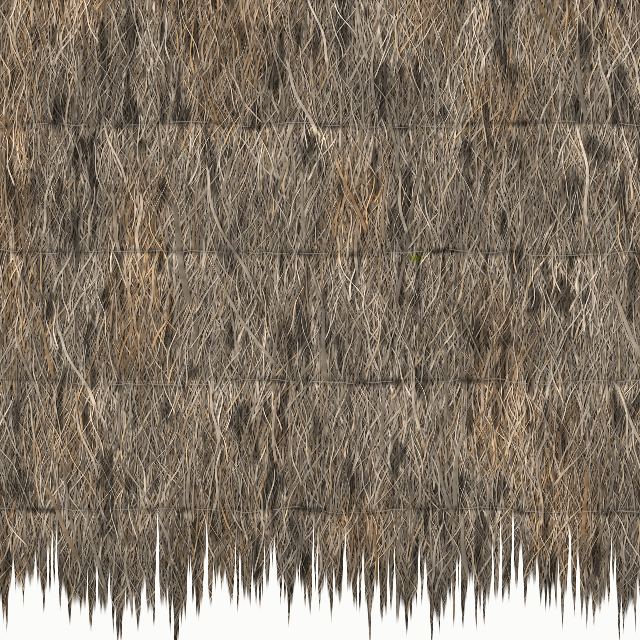
A three.js fragment shader for this texture:

```glsl
varying vec2 vUv;

vec3 hash3(vec2 p) {
  vec3 q = fract(vec3(p.xyx) * vec3(0.1031, 0.1030, 0.0973));
  q += dot(q, q.yxz + 33.33);
  return fract((q.xxy + q.yzz) * q.zyx);
}

float noise(vec2 p) {
  vec2 i = floor(p), f = fract(p);
  f = f * f * (3.0 - 2.0 * f);
  return mix(mix(hash3(i).x, hash3(i + vec2(1.0, 0.0)).x, f.x),
             mix(hash3(i + vec2(0.0, 1.0)).x, hash3(i + vec2(1.0)).x, f.x), f.y);
}

vec3 strawRamp(float tone) {
  return mix(vec3(0.21, 0.155, 0.10), vec3(0.80, 0.745, 0.67), clamp(tone, 0.0, 1.0));
}

// One layer of slanted, tapered twigs, one per staggered cell
void addTwigs(inout vec3 color, vec2 p, vec2 cell, float radius, float chance, float tone, float seed) {
  p.x += seed * 0.0137;
  float column = floor(p.x / cell.x);
  for (int k = -2; k <= 2; k++) {
    float c = column + float(k);
    float row = p.y / cell.y + hash3(vec2(c + 90.0, seed + 7.0)).x;
    vec2 id = vec2(c + 90.0 + seed * 197.0, floor(row) + 20.0);
    vec3 place = hash3(id);
    vec3 look = hash3(id + 411.0);
    float t = fract(row) - 0.5;
    float slant = (place.y - 0.5) * (1.0 + 3.0 * look.z) * t;
    float bend = sin(t * (2.0 + 6.0 * look.y) + place.z * 6.3) * cell.y * 0.028;
    float d = p.x - (c + 0.2 + 0.6 * place.x + slant) * cell.x - bend;

    float ends = (1.0 - smoothstep(0.40, 0.49, abs(t))) * step(look.x, chance);
    float w = radius * (0.5 + place.z) * (0.85 - 0.4 * t);
    float body = ends * (1.0 - smoothstep(w - 0.0005, w + 0.0007, abs(d)));
    float shadow = ends * (1.0 - smoothstep(w, w + 0.002, abs(d - 0.0009)));

    vec3 twig = strawRamp(tone + (look.y - 0.5) * 0.56 - d / w * 0.04);
    twig *= mix(vec3(1.0), vec3(1.07, 0.97, 0.82), step(0.86, look.z));
    twig *= 0.88 + 0.24 * noise(vec2(c * 9.0 + 900.0, p.y * 120.0));
    color = mix(color * (1.0 - 0.19 * shadow), twig, body);
  }
}

// Height of the ragged lower edge, with narrow slits between the stalks
float fringeHeight(float x) {
  float height = 0.074 + 0.016 * cos(x * 15.1) + 0.025 * (noise(vec2(x * 22.0, 3.0)) - 0.5);
  float count = 67.0;
  for (int i = 0; i < 3; i++) {
    float s = x * count + float(i) * 0.37;
    float spike = smoothstep(0.2, 0.9, 1.0 - abs(fract(s) - 0.5) * 2.0);
    float h = hash3(vec2(floor(s), float(i) + 5.0)).x;
    height += (h - 0.5) * spike * 0.035;
    height += 0.055 * smoothstep(0.6, 1.0, h) * spike;
    height -= 0.028 * smoothstep(0.6, 1.0, 1.0 - h) * spike;
    count *= 1.53;
  }
  return height;
}

void main() {
  vec2 p = vUv;
  float patches = noise(p * vec2(9.0, 6.0) + 4.0);
  float clumps = noise(p * vec2(34.0, 13.0) + 19.0);
  float wireRow = (p.y - 0.203) / 0.201;
  float band = fract(wireRow);

  // Thatch, from dark depths to pale surface, each layer leaning its own way
  vec3 color = strawRamp(0.10 + 0.15 * clumps);
  for (int i = 0; i < 28; i++) {
    float layer = float(i);
    vec3 lean = hash3(vec2(layer, 2.0));
    float side = lean.y * 2.0 - 1.0;
    vec2 q = p;
    q.x += side * (0.12 + 0.55 * side * side) * p.y;
    q.x += (noise(p * vec2(12.0, 9.0) + layer * 5.3) - 0.5) * 0.016;
    vec2 cell = vec2(0.0145, 0.05 + 0.07 * lean.x);
    float radius = 0.0008 + 0.0005 * lean.z;
    addTwigs(color, q, cell, radius, 0.85, mix(0.40, 0.67, layer / 27.0), layer + 1.0);
  }

  // Dark hollows between the bundles
  float hollow = noise(p * vec2(75.0, 17.0) + 31.0) * 0.7 + noise(p * vec2(150.0, 45.0)) * 0.3;
  color *= 1.0 - 0.42 * smoothstep(0.58, 0.82, hollow);

  // Pale loose hairs and sparse thicker sticks on top
  for (int i = 0; i < 3; i++) {
    float layer = float(i);
    vec2 q = p + vec2((layer - 1.0) * 0.3 * p.y, 0.0);
    q.x += (noise(p * vec2(11.0, 15.0) + layer * 8.1) - 0.5) * 0.02;
    addTwigs(color, q, vec2(0.019, 0.085), 0.0008, 0.5, 0.80, 31.0 + layer);
  }
  addTwigs(color, p, vec2(0.032, 0.11), 0.0018, 0.22, 0.66, 35.0);
  addTwigs(color, p + vec2(p.y * 0.2, 0.0), vec2(0.040, 0.13), 0.0025, 0.12, 0.66, 36.0);
  addTwigs(color, p - vec2(p.y * 0.25, 0.0), vec2(0.060, 0.17), 0.0036, 0.07, 0.66, 37.0);

  // Patchy ageing and shading between the wires
  float grey = dot(color, vec3(0.3, 0.59, 0.11));
  color = mix(color, grey * vec3(1.09, 0.99, 0.88), 0.4 * smoothstep(0.35, 0.75, patches));
  color *= mix(vec3(1.03, 0.98, 0.93), vec3(1.0), smoothstep(0.1, 0.5, patches));
  color *= (0.88 + 0.26 * clumps) * mix(0.95, 1.10, band);
  color *= 1.0 - 0.17 * (1.0 - smoothstep(0.10, 0.23, p.y));

  // Half-buried binding wires with dark knots
  float wireId = floor(wireRow + 0.5);
  float sag = (noise(vec2(p.x * 13.0, wireId * 7.0 + 2.0)) - 0.5) * 0.011;
  sag += (noise(vec2(p.x * 60.0, wireId * 7.0 + 4.0)) - 0.5) * 0.003;
  float wireDist = (fract(wireRow + 0.5) - 0.5) * 0.201 - sag;
  float knot = smoothstep(0.65, 0.9, noise(vec2(p.x * 38.0, wireId * 5.0)));
  color *= 1.0 - (0.15 + 0.30 * knot) * exp(-pow((wireDist + 0.001) / 0.005, 2.0));
  float visible = smoothstep(0.35, 0.65, noise(vec2(p.x * 48.0, wireId * 3.0 + 9.0)));
  float wire = (1.0 - smoothstep(0.0003, 0.0014, abs(wireDist))) * visible;
  color = mix(color, vec3(0.66, 0.63, 0.58), wire * 0.6);

  // Small tuft of moss
  float moss = 1.0 - smoothstep(0.3, 1.0, length((p - vec2(0.651, 0.597)) / vec2(0.019, 0.011)) + clumps * 0.3);
  color = mix(color, color * vec3(0.80, 0.92, 0.42), moss);

  // Frayed hem over a white ground
  float cover = smoothstep(-0.015, 0.009, p.y - fringeHeight(p.x));
  gl_FragColor = vec4(mix(vec3(0.985, 0.985, 0.98), color, cover), 1.0);
}
```
